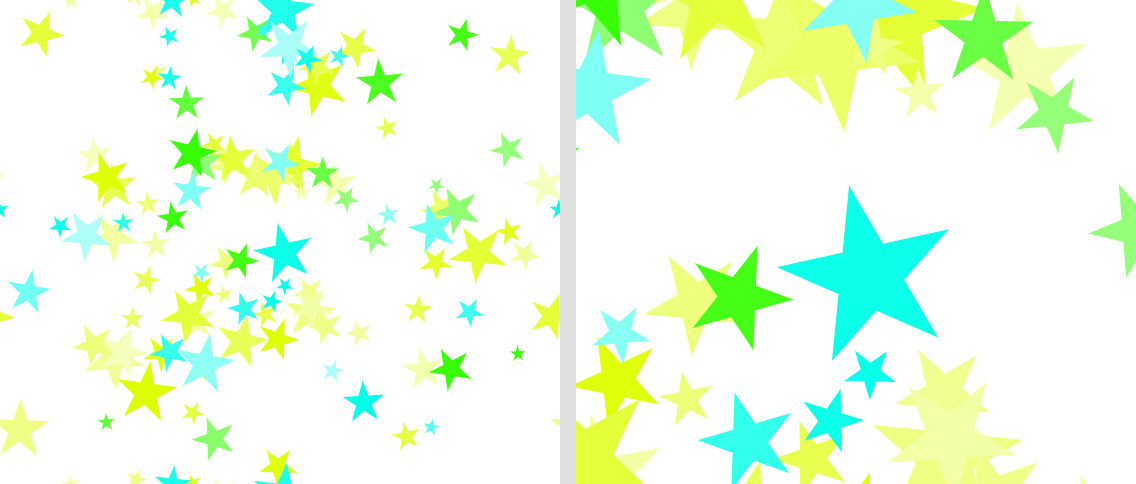
Left: the whole. Right: its middle third, enlarged.
Reproduce this pattern procedurally as a Shadertoy shader.

```glsl
const float TAU = 6.28318;

// Integer hash: three values from 0 to 1 for a star and a channel
vec3 hash(int star, int channel) {
    uvec3 v = uvec3(star, channel, 37) * 1664525u + 1013904223u;
    for (int k = 0; k < 2; k++) {
        v.x += v.y * v.z;
        v.y += v.z * v.x;
        v.z += v.x * v.y;
        v ^= v >> 16u;
    }
    return vec3(v >> 16u) / 65536.0;
}

// Signed distance to a five-pointed star, folded into half an arm
float starDistance(vec2 p, float radius, float turn) {
    float angle = mod(atan(p.y, p.x) + turn, TAU / 5.0) - TAU / 10.0;
    vec2 arm = length(p) * vec2(cos(angle), abs(sin(angle)));
    vec2 normal = vec2(cos(TAU / 5.0), sin(TAU / 5.0));
    return dot(arm, normal) - radius * normal.x;
}

void mainImage(out vec4 fragColor, in vec2 fragCoord) {
    vec2 tile = iResolution.xy / iResolution.y;
    vec2 p = fragCoord / iResolution.y;
    float pixel = 1.0 / iResolution.y;
    vec3 color = vec3(1.0);

    // Layers from back to front: yellow, green, cyan
    for (int i = 0; i < 112; i++) {
        bool green = i >= 64 && i < 82;
        vec3 hue = vec3(0.87, 1.0, 0.0);
        float paleness = 0.75;
        if (green) {
            hue = vec3(0.2, 1.0, 0.0);
            paleness = 0.5;
        } else if (i >= 82) {
            hue = vec3(0.0, 1.0, 0.91);
            paleness = 0.7;
        }

        // Summed hashes gather the stars into a loose central cloud
        vec2 spread = vec2(dot(hash(i, 1), vec3(1.0)), dot(hash(i, 2), vec3(1.0))) - 1.5;
        vec2 offset = p - tile * vec2(0.455, 0.53) - 0.5 * spread;
        offset -= tile * round(offset / tile);

        // Size, tint and direction of one star
        vec3 look = hash(i, 3);
        float radius = (0.018 + 0.048 * pow(look.x, 1.3)) * (green ? 0.87 : 1.0);
        float d = starDistance(offset, radius, look.z * TAU);
        vec3 tint = mix(hue, vec3(1.0), look.y * paleness);
        color = mix(color, tint, smoothstep(0.6 * pixel, -0.6 * pixel, d));
    }
    fragColor = vec4(color, 1.0);
}
```
